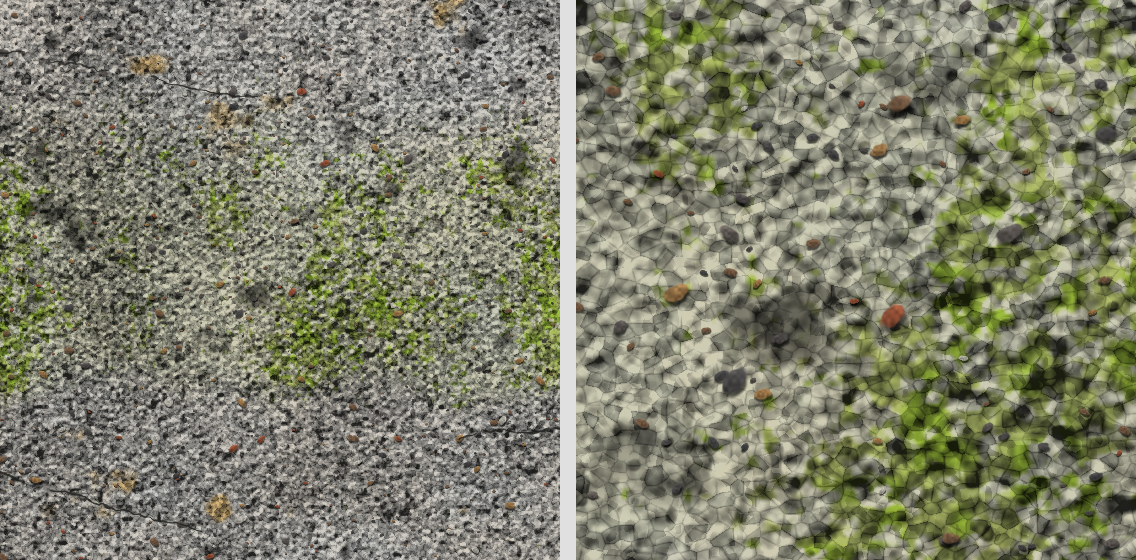
Left, the full canvas; right, a detail of the centre.
Give the GLSL for this texture, as a WebGL 2 fragment shader.

```glsl
#version 300 es
precision highp float;
// Weathered gritty concrete with a mossy band, scattered pebbles and thin cracks.

#define GRAIN_CELLS 115.0
#define GRIT_CELLS 205.0
#define BASE_TONE 0.585
#define GRAIN_CONTRAST 0.27
#define RELIEF 0.40
#define MOSS_AMOUNT 0.57
#define MOSS_BOTTOM 0.29
#define MOSS_TOP 0.72
#define PEBBLE_CELLS 27.0
#define PEBBLE_DENSITY 0.24
#define CRACK_WIDTH 0.0016

uniform vec2 u_resolution;
out vec4 fragColor;

float hash(vec2 p) {
    return fract(sin(dot(p, vec2(127.1, 311.7))) * 43758.5453);
}

vec2 hash2(vec2 p) {
    return vec2(hash(p), hash(p + 57.3));
}

float noise(vec2 p) {
    vec2 i = floor(p), f = fract(p);
    f = f * f * (3.0 - 2.0 * f);
    return mix(mix(hash(i), hash(i + vec2(1, 0)), f.x),
               mix(hash(i + vec2(0, 1)), hash(i + vec2(1, 1)), f.x), f.y);
}

float fbm(vec2 p) {
    float sum = 0.0, amp = 0.5;
    for (int i = 0; i < 4; i++) {
        sum += amp * noise(p);
        p = p * 2.03 + 17.7;
        amp *= 0.5;
    }
    return sum / 0.9375;
}

// Cellular grains: x = random value of the grain, y = distance to its border.
vec2 grains(vec2 p) {
    vec2 cell = floor(p);
    float nearest = 9.0, second = 9.0, value = 0.0;
    for (int y = -1; y <= 1; y++)
    for (int x = -1; x <= 1; x++) {
        vec2 id = cell + vec2(x, y);
        float d = length(id + hash2(id) - p);
        if (d < nearest) {
            second = nearest;
            nearest = d;
            value = hash(id + 21.4);
        } else second = min(second, d);
    }
    return vec2(value, second - nearest);
}

vec3 pebbleColour(float k) {
    vec3 c = mix(vec3(0.25, 0.25, 0.26), vec3(0.38, 0.35, 0.33), fract(k * 7.0));
    if (k > 0.50) c = vec3(0.45, 0.34, 0.25);
    if (k > 0.72) c = vec3(0.60, 0.45, 0.27);
    if (k > 0.84) c = vec3(0.57, 0.30, 0.20);
    if (k > 0.91) c = vec3(0.70, 0.69, 0.65);
    return c;
}

// Lays sparse elliptical stones, lit from above, over the ground colour.
vec3 addPebbles(vec3 ground, vec2 uv, float cells, float density) {
    vec2 p = uv * cells, cell = floor(p);
    for (int y = -1; y <= 1; y++)
    for (int x = -1; x <= 1; x++) {
        vec2 id = cell + vec2(x, y);
        if (hash(id + cells) > density) continue;
        float radius = mix(0.09, 0.22, pow(hash(id + 3.1), 1.6));
        float angle = (hash(id + 8.6) - 0.5) * 1.8;
        float c = cos(angle), s = sin(angle);
        vec2 q = (p - id - hash2(id + 5.2)) / radius;
        vec2 local = mat2(c, -s, s, c) * q * vec2(0.8, 1.35);
        vec2 below = mat2(c, -s, s, c) * (q + vec2(-0.1, 0.45)) * vec2(0.8, 1.35);
        float rough = 0.35 * (noise(q * 1.7 + id) - 0.5);
        float shadow = 1.0 - smoothstep(0.7, 1.25, length(below) + rough);
        float stone = 1.0 - smoothstep(0.8, 1.1, length(local) + rough);
        float light = 0.95 + 0.22 * q.y + 0.4 * (noise(q * 3.0 + id) - 0.5);
        ground *= 1.0 - 0.6 * shadow;
        ground = mix(ground, pebbleColour(hash(id + 13.9)) * light, stone * 0.92);
    }
    return ground;
}

// Broken, wandering line between two points.
float crack(vec2 uv, vec2 a, vec2 b) {
    vec2 along = b - a;
    uv.y += 0.020 * (fbm(uv * 22.0) - 0.5) + 0.005 * (noise(uv * 120.0) - 0.5);
    float t = clamp(dot(uv - a, along) / dot(along, along), 0.0, 1.0);
    float width = CRACK_WIDTH * (0.3 + 1.3 * noise(uv * 38.0)) * (1.1 - 0.5 * t);
    float d = length(uv - a - along * t);
    return (1.0 - smoothstep(width * 0.4, width + 0.0014, d)) * smoothstep(0.15, 0.4, noise(uv * 50.0));
}

void main() {
    vec2 uv = gl_FragCoord.xy / u_resolution;
    vec2 warped = uv + 0.004 * (vec2(noise(uv * 90.0), noise(uv * 90.0 + 40.0)) - 0.5);

    // Gritty tone: grains, gaps, pits and light from above
    vec2 coarse = grains(warped * GRAIN_CELLS * vec2(0.9, 1.1));
    vec2 grit = grains(warped * GRIT_CELLS + 31.0);
    float bump = noise(uv * 140.0) - noise(uv * 140.0 + vec2(-0.2, 0.55));
    float broad = fbm(uv * 5.0 + 3.0);
    float tone = BASE_TONE + GRAIN_CONTRAST * (coarse.x - 0.5) + 0.2 * (grit.x - 0.5);
    tone += RELIEF * bump + 0.22 * (noise(uv * 270.0) - 0.5) + 0.30 * (broad - 0.5);
    tone -= 0.12 * (1.0 - smoothstep(0.0, 0.22, coarse.y));
    tone -= 0.26 * smoothstep(0.68, 0.86, noise(uv * 95.0 + 9.0));
    tone = clamp(tone, 0.12, 0.80);

    // Warm and cool mineral tints, ochre spots and dark stains
    vec3 colour = tone * mix(vec3(0.98, 1.0, 1.0), vec3(1.04, 1.0, 0.94), fbm(uv * 7.0 + 60.0) * 0.8 + 0.3 * coarse.x);
    float bandEdge = uv.y + 0.12 * (fbm(uv * 6.0 + 11.0) - 0.5);
    float band = smoothstep(MOSS_BOTTOM - 0.03, MOSS_BOTTOM + 0.06, bandEdge)
               * (1.0 - smoothstep(MOSS_TOP - 0.12, MOSS_TOP + 0.16, bandEdge));
    float ochre = smoothstep(0.70, 0.82, fbm(uv * 10.0 + 83.0)) * (1.0 - band);
    colour *= mix(vec3(1.0), vec3(1.03, 0.88, 0.62), ochre);
    colour *= 1.0 - 0.5 * smoothstep(0.69, 0.84, fbm(uv * 13.0 + 28.0));

    // Moss settles between grains, thinned by pale vertical streaks
    float streak = smoothstep(0.55, 0.8, noise(uv * vec2(15.0, 5.0) + 4.0));
    float cover = 0.10 + band * (MOSS_AMOUNT - 0.12 + 0.9 * (fbm(uv * 9.0 + 47.0) - 0.5) - 0.3 * streak);
    float tuft = 0.6 * noise(uv * 105.0 + 71.0) + 0.4 * noise(uv * 210.0 + 15.0);
    float moss = smoothstep(0.40, 0.68, cover + 0.95 * (tuft - 0.5) - 0.25 * (tone - 0.5));
    vec3 mossTint = mix(vec3(0.86, 0.92, 0.58), vec3(0.76, 0.92, 0.32), smoothstep(0.4, 0.75, noise(uv * 48.0)));
    colour *= mix(vec3(1.0), vec3(0.98, 1.0, 0.90), band * 0.8);
    colour = mix(colour, colour * mossTint, moss);

    // Small and large pebbles
    colour = addPebbles(colour, uv, PEBBLE_CELLS * 2.1, PEBBLE_DENSITY * 0.6);
    colour = addPebbles(colour, uv, PEBBLE_CELLS, PEBBLE_DENSITY);

    // Cracks
    float cracks = crack(uv, vec2(-0.02, 0.915), vec2(0.46, 0.82));
    cracks = max(cracks, crack(uv, vec2(-0.02, 0.16), vec2(0.36, 0.05)));
    cracks = max(cracks, crack(uv, vec2(1.02, 0.235), vec2(0.82, 0.22)));
    colour = mix(colour, vec3(0.13, 0.13, 0.12), cracks * 0.85);

    fragColor = vec4(clamp(colour, 0.0, 1.0), 1.0);
}
```
